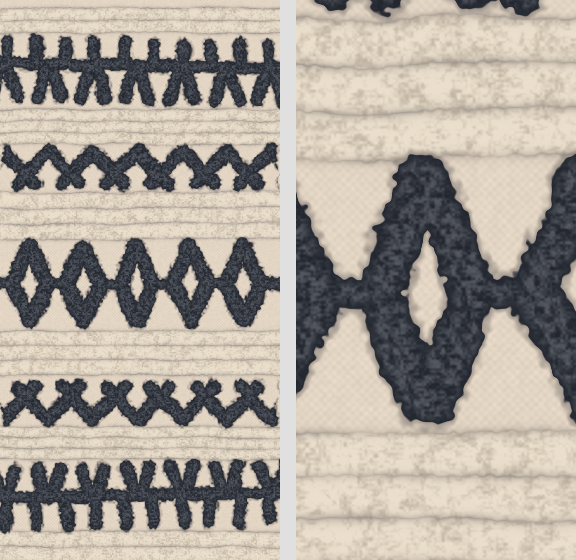
Left, the full canvas; right, a detail of the centre.
Give the GLSL for this pattern, as a Shadertoy shader.

```glsl
// Woven cream rug with tufted ridges and five rows of navy pile motifs.

const vec2 RUG_SIZE = vec2(384.0, 768.0);  // rug units, y pointing down
const vec3 LINEN = vec3(0.89, 0.835, 0.765);
const vec3 WOOL_LIGHT = vec3(0.92, 0.875, 0.80);
const vec3 WOOL_DARK = vec3(0.77, 0.72, 0.65);
const vec3 SHADOW = vec3(0.50, 0.47, 0.45);
const vec3 NAVY_DARK = vec3(0.10, 0.115, 0.15);
const vec3 NAVY_LIGHT = vec3(0.33, 0.345, 0.38);

float hash(vec2 p) {
    return fract(sin(dot(p, vec2(127.1, 311.7))) * 43758.5);
}

float noise(vec2 p) {
    vec2 i = floor(p), f = fract(p);
    f = f * f * (3.0 - 2.0 * f);
    vec2 e = vec2(0.0, 1.0);
    return mix(mix(hash(i), hash(i + e.yx), f.x),
               mix(hash(i + e.xy), hash(i + e.yy), f.x), f.y);
}

float stroke(vec2 p, vec2 a, vec2 b, float halfWidth) {
    vec2 ab = b - a;
    float t = clamp(dot(p - a, ab) / dot(ab, ab), 0.0, 1.0);
    return length(p - a - ab * t) - halfWidth;
}

float cellIndex(float x, float first, float period) {
    return floor((x - first) / period + 0.5);
}

// Spine with upright stems on one side and splayed leg pairs on the other
float comb(vec2 p, float stemLength, float legLength, float seed) {
    float stem = cellIndex(p.x, 10.0, 40.0);
    float lean = 7.0 * (hash(vec2(stem, seed)) - 0.5);
    float reach = stemLength + 5.0 * (hash(vec2(seed, stem)) - 0.5);
    vec2 s = vec2(p.x - 10.0 - 40.0 * stem, p.y);
    float d = stroke(s, vec2(0.0), vec2(lean, -reach), 9.0);

    float pair = cellIndex(p.x, 6.0, 61.0);
    float splay = 17.0 + 4.0 * (hash(vec2(pair, seed + 5.0)) - 0.5);
    vec2 l = vec2(abs(p.x - 6.0 - 61.0 * pair), p.y);
    d = min(d, stroke(l, vec2(3.0, 0.0), vec2(splay, legLength), 9.0));
    return min(d, abs(p.y) - 8.5);
}

// Zigzag whose legs cross below and end in short feet
float crossedZigzag(vec2 p) {
    const float period = 61.0;
    float u = abs(p.x - 6.0 - period * cellIndex(p.x, 6.0, period));
    vec2 apex = vec2(0.0, -24.0), foot = vec2(42.0, 20.0);
    float d = min(stroke(vec2(u, p.y), apex, foot, 9.5),
                  stroke(vec2(period - u, p.y), apex, foot, 9.5));
    return max(d, max(3.0 - p.x, p.x - 380.0));
}

// Five open diamonds joined by short bars
float diamondChain(vec2 p) {
    float id = clamp(cellIndex(p.x, 41.0, 73.2), 0.0, 4.0);
    vec2 q = abs(vec2(p.x - 41.0 - 73.2 * id, p.y));
    float d = stroke(q, vec2(24.0, 0.0), vec2(0.0, 50.0), 11.0);
    return min(d, max(q.y - 8.0, 24.0 - q.x));
}

float motifs(vec2 p) {
    float tilt = 0.02 * (p.x - 192.0);
    float d = comb(vec2(p.x, p.y - 90.0 - tilt), 32.0, 46.0, 1.0);
    d = min(d, comb(vec2(p.x, 680.0 - p.y - tilt), 37.0, 39.0, 2.0));
    d = min(d, crossedZigzag(p - vec2(0.0, 231.0)));
    d = min(d, crossedZigzag(vec2(p.x, 551.0 - p.y)));
    return min(d, diamondChain(p - vec2(0.0, 389.0)));
}

// Positive inside a ridge, zero in its grooves, negative on flat weave
float ridgeZone(float y, float top, float bottom, float count) {
    float height = (bottom - top) / count;
    float edge = min(y - top, bottom - y);
    float groove = height * abs(fract((y - top) / height + 0.5) - 0.5);
    return edge < 0.0 ? edge : groove;
}

float ridges(float y) {
    float d = max(ridgeZone(y, 10.0, 45.0, 2.0), ridgeZone(y, 150.0, 198.0, 3.0));
    d = max(d, max(ridgeZone(y, 264.0, 328.0, 3.0), ridgeZone(y, 453.0, 515.0, 3.0)));
    return max(d, max(ridgeZone(y, 586.0, 630.0, 3.0), ridgeZone(y, 729.0, 772.0, 2.0)));
}

void mainImage(out vec4 fragColor, in vec2 fragCoord) {
    vec2 uv = fragCoord / iResolution.xy;
    vec2 p = vec2(uv.x, 1.0 - uv.y) * RUG_SIZE;
    float pixel = RUG_SIZE.x / iResolution.x;

    // Hand-made wobble and fibre texture
    vec2 wobble = vec2(noise(p * 0.045), noise(p * 0.045 + 40.0)) - 0.5;
    float fuzz = noise(p * 0.3) - 0.5;
    float tuft = 0.6 * noise(p * 0.42) + 0.4 * noise(p * 0.85 + 17.0);

    // Flat weave
    float weave = sin(p.x * 1.5) * sin(p.y * 1.5);
    vec3 color = LINEN * (1.0 + 0.02 * weave + 0.05 * (tuft - 0.5));

    // Tufted cream ridges with uneven grooves
    float waver = 5.0 * (noise(vec2(p.x * 0.025, p.y * 0.02)) - 0.5);
    float ridge = ridges(p.y + waver + 1.5 * fuzz);
    float mottle = smoothstep(0.1, 0.65, 0.65 * tuft + 0.35 * noise(p * 0.14));
    vec3 wool = mix(WOOL_DARK, WOOL_LIGHT, mottle);
    color = mix(color, wool, smoothstep(-pixel, pixel, ridge));
    float groove = exp(-abs(ridge) / 1.6) * (0.3 + 0.4 * noise(p * vec2(0.05, 0.1)));
    color = mix(color, SHADOW, groove);

    // Navy pile with a soft contact shadow
    float pile = motifs(p + 6.0 * wobble) + 4.0 * fuzz;
    color = mix(color, SHADOW, 0.6 * (1.0 - smoothstep(0.0, 4.0, pile)));
    float sheen = smoothstep(0.1, 0.9, tuft) * smoothstep(1.0, -6.0, pile);
    vec3 navy = mix(NAVY_DARK, NAVY_LIGHT, 0.15 + 0.85 * sheen);
    color = mix(color, navy, 1.0 - smoothstep(-pixel, pixel, pile));

    fragColor = vec4(color, 1.0);
}
```
